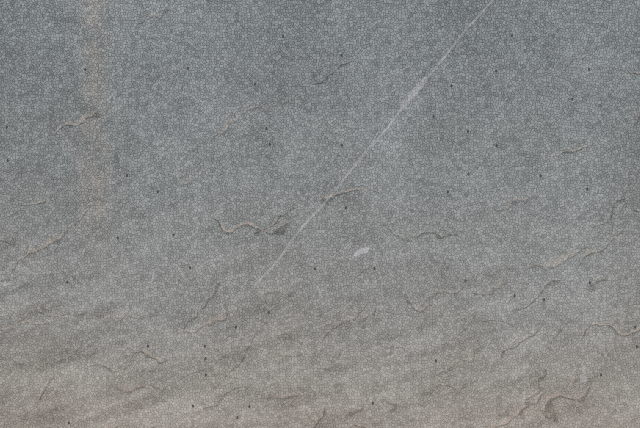
A Shadertoy shader for this texture:

```glsl
// Weathered grey stone: a cool-to-warm gradient with soft mottling, a fine
// cellular grain, and scattered wavy veins, pale chips and dark pits.
// Veins are tapered segments in a jittered grid, bent by fractal noise.

#define GRAIN_SCALE 155.0
#define GRAIN_DEPTH 0.115
#define GRAIN_SPREAD 0.10
#define MOTTLE 0.11
#define VEIN_CHANCE 0.75
#define VEIN_BEND 0.085
#define COOL_GREY vec3(0.500, 0.519, 0.526)
#define WARM_GREY vec3(0.615, 0.592, 0.565)
#define VEIN_COLOR vec3(0.680, 0.620, 0.575)
#define CHIP_COLOR vec3(0.730, 0.720, 0.735)
#define PIT_COLOR vec3(0.250, 0.260, 0.270)

float hash(vec2 p) {
    return fract(sin(dot(p, vec2(127.1, 311.7))) * 43758.5);
}

vec2 hash2(vec2 p) {
    return vec2(hash(p), hash(p + 37.3));
}

float noise(vec2 p) {
    vec2 i = floor(p), f = fract(p);
    f = f * f * (3.0 - 2.0 * f);
    return mix(mix(hash(i), hash(i + vec2(1, 0)), f.x),
               mix(hash(i + vec2(0, 1)), hash(i + vec2(1, 1)), f.x), f.y);
}

float fbm(vec2 p) {
    float sum = 0.0, amp = 0.53;
    for (int i = 0; i < 4; i++) {
        sum += amp * noise(p);
        p = mat2(1.6, 1.2, -1.2, 1.6) * p + 7.1;
        amp *= 0.5;
    }
    return sum;
}

// Cellular grain: x = gap to the nearest cell border, y = tone of the cell
vec2 grain(vec2 p) {
    vec2 id = floor(p);
    float near = 9.0, next = 9.0, tone = 0.0;
    for (int j = -1; j <= 1; j++)
    for (int i = -1; i <= 1; i++) {
        vec2 c = id + vec2(i, j);
        float d = length(c + hash2(c) - p);
        if (d < near) {
            next = near;
            near = d;
            tone = hash(c + 71.9);
        } else next = min(next, d);
    }
    return vec2(next - near, tone);
}

// Scattered tapered streaks: x = body, y = shadow along the lower side
vec2 streaks(vec2 p, float cell, float len, float width, vec2 angles, float chance, float seed) {
    float soft = max(1.0 / iResolution.y, 0.0016);
    float bend = (fbm(p * 13.0 + seed) - 0.5) * VEIN_BEND;
    float rough = 0.15 + 1.3 * noise(p * 55.0 + seed);
    vec2 id = floor(p / cell), cover = vec2(0.0);
    for (int j = -1; j <= 1; j++)
    for (int i = -1; i <= 1; i++) {
        vec2 c = id + vec2(i, j), key = c + seed;
        vec2 center = (c + hash2(key)) * cell, r = hash2(key + 19.7);
        float density = chance * (1.0 - 0.85 * smoothstep(0.15, 0.75, center.y));
        if (hash(key + 5.3) > density) continue;
        float a = mix(angles.x, angles.y, r.x);
        vec2 q = mat2(cos(a), -sin(a), sin(a), cos(a)) * (p - center);
        q.y += bend;
        float along = q.x / (len * (0.3 + 0.7 * r.y));
        float taper = max(1.0 - along * along, 0.0);
        float w = width * taper * rough;
        float strength = smoothstep(0.0, 0.35, taper) * (0.35 + 0.65 * hash(key + 2.9));
        float body = 1.0 - smoothstep(-soft, soft, abs(q.y) - w);
        float shade = 1.0 - smoothstep(0.0, soft * 1.5, abs(q.y + w + soft) - 0.0008);
        cover = max(cover, strength * vec2(body, shade));
    }
    return cover;
}

// Long faint diagonal vein, swelling in places
float longVein(vec2 p) {
    vec2 start = vec2(0.55, 0.28), dir = normalize(vec2(0.60, 0.72));
    vec2 q = p - start;
    float along = dot(q, dir);
    float across = dir.x * q.y - dir.y * q.x + 0.02 * (fbm(p * 5.0) - 0.5);
    float width = 0.0012 + 0.006 * smoothstep(0.68, 0.9, noise(vec2(along * 16.0, 3.0)));
    float fade = smoothstep(0.0, 0.1, along) * (0.3 + 0.6 * noise(p * 23.0));
    return fade * (1.0 - smoothstep(width, width + 0.0025, abs(across)));
}

void mainImage(out vec4 fragColor, in vec2 fragCoord) {
    vec2 p = fragCoord / iResolution.y;

    // Ground: gradient, mottling and brushed fibres
    float broad = fbm(p * vec2(4.5, 3.0)), fine = fbm(p * 24.0 + 4.0);
    float low = 1.0 - clamp(p.y + 0.25 * (broad - 0.5), 0.0, 1.0);
    vec3 color = mix(COOL_GREY, WARM_GREY, low * low);
    color += MOTTLE * (broad - 0.5) + 0.6 * MOTTLE * (fine - 0.5);
    float fibres = fbm(vec2(p.x * 9.0, p.y * 45.0 - p.x * 14.0));
    color += 0.16 * (fibres - 0.5) * smoothstep(0.8, 0.2, p.y + 0.25 * p.x);
    float band = exp(-pow((p.x - 0.22) / 0.035, 2.0)) * smoothstep(0.3, 0.6, p.y);
    color += band * fine * vec3(0.045, 0.015, -0.005);

    // Fine grain, calmer towards the base
    vec2 g = grain(p * GRAIN_SCALE + 0.8 * fine);
    float grit = GRAIN_DEPTH * (smoothstep(0.0, 0.5, g.x) - 0.6) + GRAIN_SPREAD * (g.y - 0.5);
    color += grit * mix(1.0, 0.75, low);

    // Veins and chips keep part of the grain
    vec2 veins = streaks(p, 0.15, 0.10, 0.0042, vec2(-0.2, 0.85), VEIN_CHANCE, 3.0);
    vec2 threads = streaks(p, 0.11, 0.08, 0.0016, vec2(-0.5, 1.1), VEIN_CHANCE, 41.0);
    vec2 chips = streaks(p, 0.24, 0.035, 0.009, vec2(0.5, 2.0), 0.5, 87.0);
    color = mix(color, VEIN_COLOR + 0.5 * grit, 0.6 * max(veins.x, 0.8 * threads.x));
    color -= 0.10 * max(veins.y, threads.y);
    color = mix(color, CHIP_COLOR + 0.4 * grit, 0.75 * max(chips.x, longVein(p)));

    // Sparse dark pits
    vec2 pit = p * 28.0, cell = floor(pit);
    float radius = 0.10 * step(0.95, hash(cell + 9.1));
    float dist = length((fract(pit) - 0.3 - 0.4 * hash2(cell)) * vec2(1.0, 0.7));
    color = mix(color, PIT_COLOR, 0.8 * (1.0 - smoothstep(radius * 0.4, radius + 0.001, dist)));

    fragColor = vec4(clamp(color, 0.0, 1.0), 1.0);
}
```
